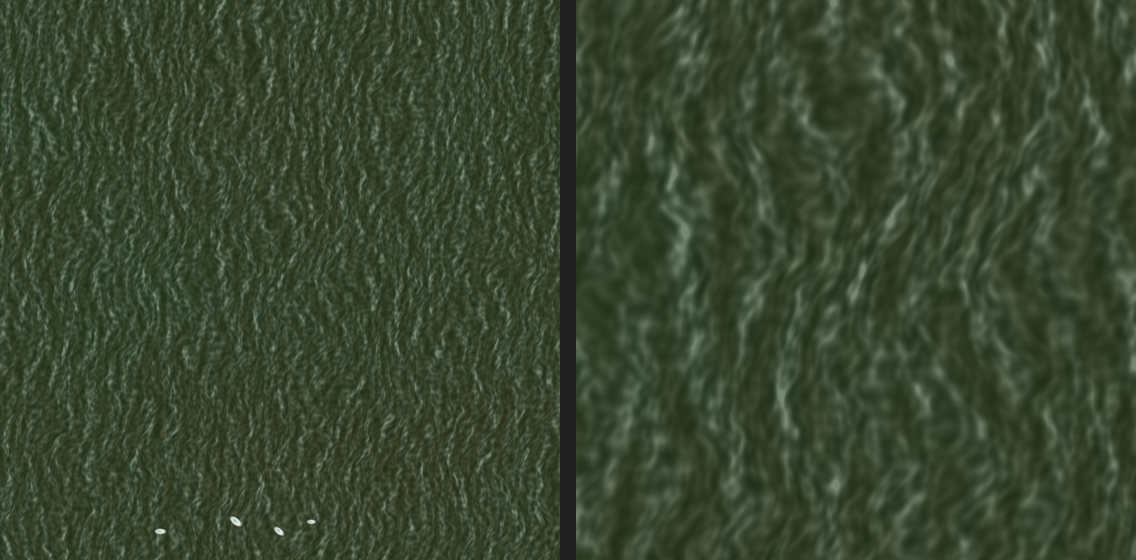
Left: the whole. Right: its middle third, enlarged.
Give the GLSL for this texture, as a WebGL 1 fragment shader.

```glsl
precision highp float;
// Dark green open water seen from above, with four small pale boats near the bottom.
// Upright swell, leaning ripples and fine chop are side-lit layers of stretched gradient
// noise; their sum is a bell-shaped tone that an exponential curve turns into crests.

uniform vec2 u_resolution;

#define SWELL_SCALE  vec2(42.0, 15.0)
#define RIPPLE_SCALE vec2(88.0, 42.0)
#define CHOP_SCALE   vec2(185.0, 115.0)
#define SWELL_GAIN   0.40
#define RIPPLE_GAIN  0.64
#define CHOP_GAIN    0.52
#define PATCH_GAIN   0.07
#define RIPPLE_LEAN  0.13
#define TONE_FLOOR   0.134
#define TONE_SPAN    0.135
#define TONE_CURVE   0.37
#define BOAT_SIZE    vec2(0.0092, 0.0046)

const vec3 WATER_OFFSET = vec3(-0.052, 0.0, -0.090);
const vec3 SKY_TINT = vec3(-0.006, 0.001, 0.007);
const vec3 SILT_TINT = vec3(0.005, -0.003, -0.004);
const vec3 HULL_COLOR = vec3(0.88, 0.93, 0.88);
const vec3 DECK_COLOR = vec3(0.55, 0.66, 0.64);

float hash(vec2 cell) {
  vec3 q = fract(cell.xyx * vec3(0.1031, 0.1030, 0.0973));
  q += dot(q, q.yzx + 33.33);
  return fract((q.x + q.y) * q.z);
}

float cornerSlope(vec2 cell, vec2 corner, vec2 f) {
  float angle = 6.28318 * hash(cell + corner);
  return dot(vec2(cos(angle), sin(angle)), f - corner);
}

// Gradient noise scaled to a spread of about one.
float noise(vec2 p) {
  vec2 cell = floor(p);
  vec2 f = p - cell;
  vec2 s = f * f * f * (f * (f * 6.0 - 15.0) + 10.0);
  float low = mix(cornerSlope(cell, vec2(0.0, 0.0), f),
                  cornerSlope(cell, vec2(1.0, 0.0), f), s.x);
  float high = mix(cornerSlope(cell, vec2(0.0, 1.0), f),
                   cornerSlope(cell, vec2(1.0, 1.0), f), s.x);
  return 4.65 * mix(low, high, s.y);
}

// Light from one side: the drop in height across a wave, which evens out broad shapes.
float sideLit(vec2 p) {
  return 0.75 * (noise(p) - noise(p + vec2(0.62, 0.0)));
}

vec3 water(vec2 p) {
  // Bend the crests: a slow sway and a tight wiggle.
  vec2 bent = p;
  bent.x += 0.0060 * noise(p * vec2(7.0, 9.0) + 11.0);
  bent.x += 0.0012 * noise(p * vec2(32.0, 40.0) + 57.0);

  float swell = sideLit(bent * SWELL_SCALE + 101.0);
  vec2 leaning = bent - vec2(RIPPLE_LEAN * bent.y, 0.0);
  float ripple = sideLit(leaning * RIPPLE_SCALE + 213.0);
  float chop = noise(leaning * CHOP_SCALE + 347.0);
  float patches = noise(p * vec2(7.0, 5.0) + 401.0);

  // Ripples and chop grow rougher on the swell crests.
  float rough = 1.0 + 0.15 * clamp(swell, -1.5, 1.5);
  float swellGain = SWELL_GAIN * mix(0.85, 1.1, p.y);
  float tone = swellGain * swell + PATCH_GAIN * patches
             + rough * (RIPPLE_GAIN * ripple + CHOP_GAIN * chop);
  tone = clamp(tone, -2.6, 2.9);

  vec3 color = TONE_FLOOR + TONE_SPAN * exp(TONE_CURVE * tone) + WATER_OFFSET;
  color += SKY_TINT * clamp(swell + 0.3 * patches, -1.0, 1.6);
  color += SILT_TINT * (0.5 * noise(p * 3.0 + 503.0) + p.x - p.y);
  return color;
}

// Ellipse distance, near enough for small shapes.
float ellipse(vec2 p, vec2 radii) {
  return (length(p / radii) - 1.0) * min(radii.x, radii.y);
}

vec3 addBoats(vec3 color, vec2 p, float pixel) {
  for (int i = 0; i < 4; i++) {
    float n = float(i);
    vec2 center = vec2(0.2865 + 0.1 * n + 0.035 * sin(1.4 * n),
                       0.060 - 0.009 * cos(3.0 * n));
    float heading = -0.8 * sin(1.05 * n);
    float c = cos(heading);
    float s = sin(heading);
    vec2 d = p - center;
    d = vec2(c * d.x + s * d.y, c * d.y - s * d.x);
    float grow = 1.0 + 0.25 * sin(1.4 * n);
    float hull = ellipse(d, BOAT_SIZE * grow);
    float deck = ellipse(d + vec2(0.002, 0.0), BOAT_SIZE * grow * 0.38);
    color *= 1.0 - 0.2 * (1.0 - smoothstep(0.0, 0.003, hull));
    color = mix(color, HULL_COLOR, 1.0 - smoothstep(-pixel, pixel, hull));
    color = mix(color, DECK_COLOR, 0.7 * (1.0 - smoothstep(-pixel, pixel, deck)));
  }
  return color;
}

void main() {
  vec2 p = gl_FragCoord.xy / u_resolution.y;
  vec3 color = addBoats(water(p), p, 1.0 / u_resolution.y);
  gl_FragColor = vec4(clamp(color, 0.0, 1.0), 1.0);
}
```
